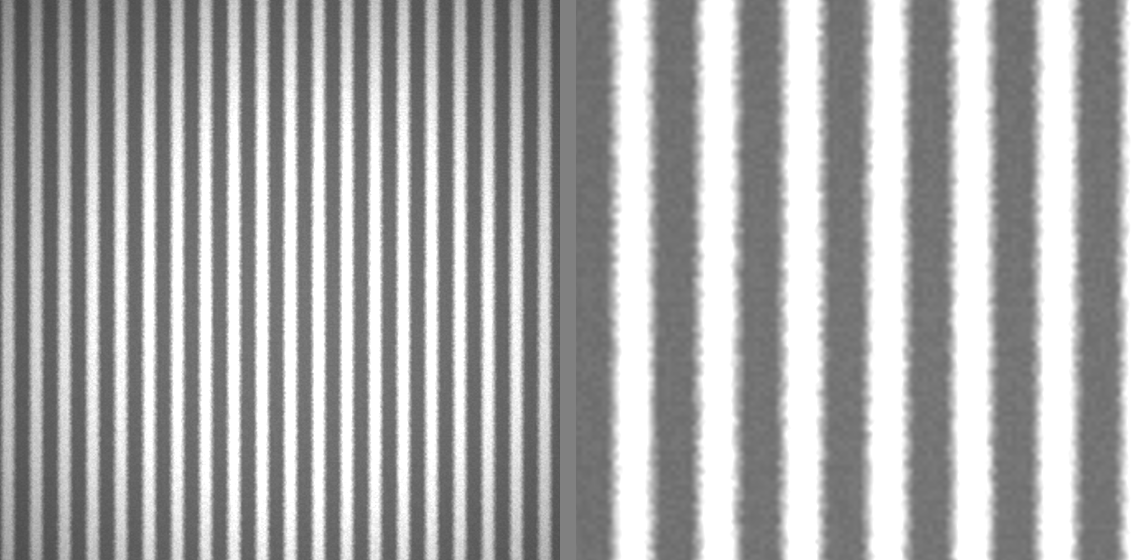
Left: the whole. Right: its middle third, enlarged.
Give the GLSL for this pattern, as a three.js fragment shader.

```glsl
// Soft vertical light bars on grey, with an off-centre vignette and fine grain.
#define PERIOD 0.05044
#define FIRST_BAR 0.0143
#define CORE_EDGE 0.08
#define GLOW_EDGE 0.34
#define GROUND 0.46
#define BAR_LIGHT 0.72
#define LAMP_CENTER vec2(0.54, 0.44)
#define LAMP_FALLOFF vec2(0.9, 0.8)
#define GRAIN_CELLS 340.0
#define GRAIN_DEPTH 0.11
#define EDGE_ROUGHNESS 0.045
#define BAR_VARIATION 0.05

varying vec2 vUv;

float hash(vec2 p) {
  return fract(sin(dot(p, vec2(127.1, 311.7))) * 43758.5453);
}

// Smooth value noise, 0 to 1
float noise(vec2 p) {
  vec2 cell = floor(p);
  vec2 f = fract(p);
  f = f * f * (3.0 - 2.0 * f);
  float low = mix(hash(cell), hash(cell + vec2(1.0, 0.0)), f.x);
  float high = mix(hash(cell + vec2(0.0, 1.0)), hash(cell + vec2(1.0, 1.0)), f.x);
  return mix(low, high, f.y);
}

// Brightness across one bar, from its centre line outward in periods
float barProfile(float distanceFromCenter) {
  return 1.0 - smoothstep(CORE_EDGE, GLOW_EDGE, distanceFromCenter);
}

void main() {
  // Grain shared by the tone and the bar edges
  float grain = noise(vUv * GRAIN_CELLS) - 0.5;
  float roughness = noise(vUv * GRAIN_CELLS * 0.7 + 37.0) - 0.5;

  // Repeated bars
  float position = (vUv.x - FIRST_BAR) / PERIOD + 0.5;
  float barId = floor(position);
  float across = abs(fract(position) - 0.5) + roughness * EDGE_ROUGHNESS;
  float bar = barProfile(across);
  bar *= 1.0 + BAR_VARIATION * (hash(vec2(barId, 5.0)) - 0.5);

  // Lamp falloff dims the bars faster than the ground
  vec2 offset = vUv - LAMP_CENTER;
  float lamp = exp(-dot(offset * offset, LAMP_FALLOFF));
  float tone = GROUND * lamp + BAR_LIGHT * lamp * lamp * bar;

  tone *= 1.0 + GRAIN_DEPTH * grain;
  gl_FragColor = vec4(vec3(clamp(tone, 0.0, 1.0)), 1.0);
}
```
